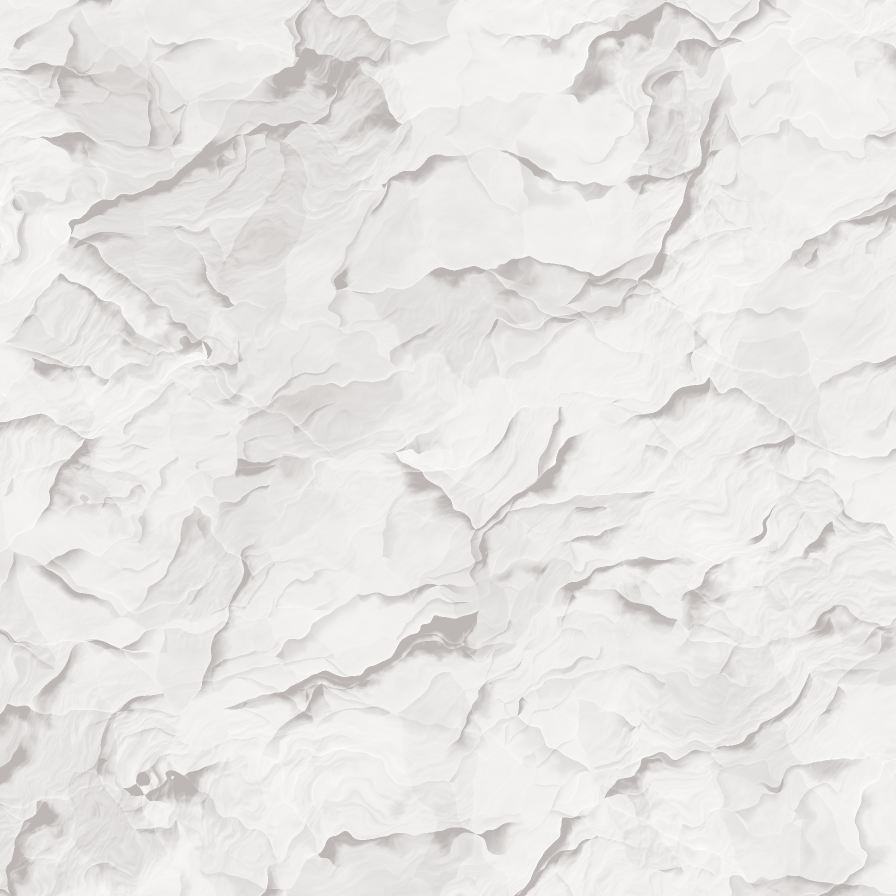
A WebGL 1 fragment shader for this texture:

```glsl
precision highp float;
// Pale chiselled rock: overlapping ragged slabs with shaded ledges and bright rims.
uniform vec2 u_resolution;

const vec3 DEEP_SHADE = vec3(0.74, 0.72, 0.715);
const vec3 SOFT_SHADE = vec3(0.87, 0.86, 0.853);
const vec3 PALE_STONE = vec3(0.94, 0.935, 0.932);
const vec3 BRIGHT_RIM = vec3(0.985, 0.984, 0.982);

struct Facet {
  vec2 id;       // cell of the slab
  vec2 normal;   // direction to the closest neighbour, canvas space
  float edge;    // distance to that neighbour, canvas units
  float pairKey; // random value shared by both sides of the edge
};

float hash(vec2 p) { return fract(sin(dot(p, vec2(127.1, 311.7))) * 43758.5453); }

vec2 hash2(vec2 p) { return vec2(hash(p), hash(p + 57.3)); }

vec2 turn(vec2 p, float angle) {
  float c = cos(angle), s = sin(angle);
  return vec2(c * p.x + s * p.y, c * p.y - s * p.x);
}

float noise(vec2 p) {
  vec2 i = floor(p), f = fract(p);
  f = f * f * (3.0 - 2.0 * f);
  return mix(mix(hash(i), hash(i + vec2(1, 0)), f.x),
             mix(hash(i + vec2(0, 1)), hash(i + vec2(1, 1)), f.x), f.y);
}

float fbm(vec2 p) {
  float sum = 0.0, gain = 0.52;
  for (int i = 0; i < 5; i++) {
    sum += gain * noise(p);
    p = turn(p, 0.6) * 2.03 + 11.7;
    gain *= 0.5;
  }
  return sum;
}

// Creased height used for small fractures.
float ridges(vec2 p) {
  float sum = 0.0, gain = 0.5;
  for (int i = 0; i < 4; i++) {
    sum += gain * (1.0 - abs(2.0 * noise(p) - 1.0));
    p = turn(p, 0.35) * 2.1 + 5.3;
    gain *= 0.5;
  }
  return sum;
}

// Stretched Voronoi slab under p, with its nearest edge.
Facet findFacet(vec2 p, vec2 scale, float angle, float seed) {
  vec2 q = turn(p, angle) * scale, base = floor(q);
  vec2 nearId = base, farId = base, near = vec2(9.0), far = vec2(9.0);
  for (int k = 0; k < 9; k++) {
    vec2 id = base + vec2(mod(float(k), 3.0), floor(float(k) / 3.0)) - 1.0;
    vec2 toSite = id + 0.1 + 0.8 * hash2(id + seed) - q;
    float d = dot(toSite, toSite);
    if (d < dot(near, near)) {
      far = near; farId = nearId;
      near = toSite; nearId = id;
    } else if (d < dot(far, far)) {
      far = toSite; farId = id;
    }
  }
  vec2 across = normalize(far - near);
  vec2 slope = turn(across * scale, -angle);
  float edge = dot(0.5 * (near + far), across) / length(slope);
  return Facet(nearId + seed, normalize(slope), edge, hash(nearId + farId + seed));
}

// Tone change from one slab: its own grey, a ledge shadow and a thin rim.
float slabTone(Facet f, vec2 p, float ragged, float reach) {
  float tone = -0.42 * smoothstep(0.5, 1.0, hash(f.id + 3.1));
  float facing = smoothstep(0.1, 0.75, dot(f.normal, vec2(-0.35, 0.94)));
  float broken = smoothstep(0.3, 0.6, noise(p * 15.0 + f.id));
  float width = reach * mix(0.4, 1.0, f.pairKey) * (0.15 + 2.6 * ragged * ragged);
  float shadow = 1.0 - smoothstep(0.0, width, f.edge);
  tone -= 1.3 * shadow * facing * broken * smoothstep(0.1, 0.8, f.pairKey);
  float rim = exp(-f.edge / 0.002) * smoothstep(0.0, 0.6, -f.normal.y);
  return tone + 0.5 * rim * mix(0.2, 1.0, broken);
}

// Directional light on fractures running along the slab.
float fractureLight(vec2 p, float angle) {
  vec2 grain = vec2(15.0, 34.0), lit = p + vec2(-0.001, 0.0022);
  float rise = ridges(turn(p, angle) * grain) - ridges(turn(lit, angle) * grain);
  return rise * mix(0.35, 1.8, smoothstep(0.2, 0.8, noise(p * 8.0 + 20.0)));
}

float stoneTone(vec2 p) {
  vec2 bend = vec2(fbm(p * 6.0), fbm(p * 6.0 + 31.0)) - 0.5;
  vec2 q = p + 0.13 * bend + 0.012 * (vec2(noise(p * 45.0), noise(p * 45.0 + 9.0)) - 0.5);
  float ragged = fbm(p * vec2(36.0, 44.0) + 4.0);
  Facet slab = findFacet(q, vec2(3.2, 5.8), 0.65, 2.0);
  Facet ledge = findFacet(q, vec2(6.0, 11.0), 0.15, 19.0);
  Facet chip = findFacet(q, vec2(13.0, 7.0), 0.2, 43.0);
  Facet flake = findFacet(q, vec2(15.0, 27.0), 0.4, 71.0);
  float tone = 1.14 + slabTone(slab, p, ragged, 0.04);
  tone += 0.8 * slabTone(ledge, p, ragged, 0.032);
  tone += 0.5 * slabTone(chip, p, ragged, 0.022);
  tone += 0.38 * slabTone(flake, p, ragged, 0.012) * smoothstep(0.3, 0.6, noise(p * 7.0));
  tone += 1.15 * fractureLight(q, mix(0.1, 1.2, hash(slab.id)));
  return tone + 0.3 * (ragged - 0.5);
}

vec3 stoneColor(float tone) {
  vec3 color = mix(DEEP_SHADE, SOFT_SHADE, clamp(tone / 0.5, 0.0, 1.0));
  color = mix(color, PALE_STONE, clamp(tone * 2.0 - 1.0, 0.0, 1.0));
  return mix(color, BRIGHT_RIM, clamp(tone * 1.6 - 1.6, 0.0, 1.0));
}

void main() {
  vec3 color = vec3(0.0);
  // Four samples per pixel smooth the slab edges.
  for (int i = 0; i < 4; i++) {
    vec2 shift = vec2(mod(float(i), 2.0), floor(float(i) / 2.0)) * 0.5 - 0.25;
    vec2 p = (gl_FragCoord.xy + shift) / min(u_resolution.x, u_resolution.y);
    color += 0.25 * stoneColor(stoneTone(p));
  }
  gl_FragColor = vec4(color, 1.0);
}
```
